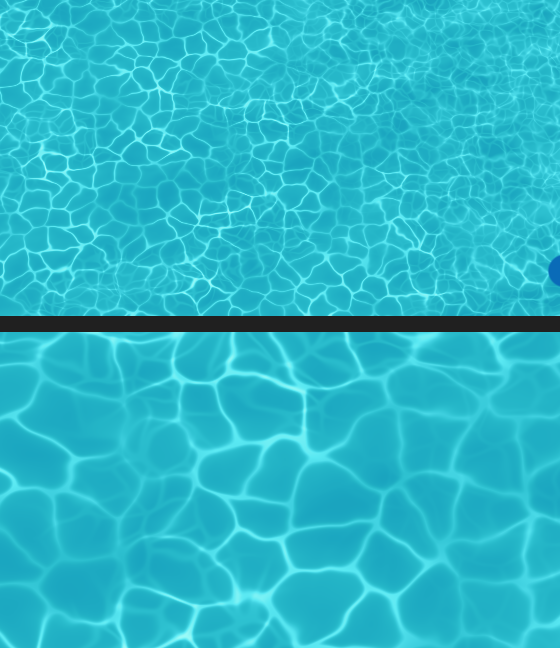
Top, the full canvas; bottom, a detail of the centre.
Give the GLSL for this texture, as a Shadertoy shader.

```glsl
// Sunlit pool water: a net of bright caustic lines over turquoise, broken up toward the upper right.

const vec3 DEEP      = vec3(0.10, 0.645, 0.75);
const vec3 WATER     = vec3(0.14, 0.71, 0.78);
const vec3 SHALLOW   = vec3(0.18, 0.76, 0.82);
const vec3 LIT       = vec3(0.25, 0.82, 0.88);
const vec3 BRIGHT    = vec3(0.35, 0.91, 0.95);
const vec3 GLINT     = vec3(0.60, 0.98, 0.97);
const vec3 FLOAT_BLUE = vec3(0.04, 0.42, 0.72);

const vec2  CELLS       = vec2(12.5, 15.0); // cells per canvas height
const float SHRINK      = 0.12;  // cells get smaller with distance
const float SLANT       = 0.12;  // lines climb to the right
const float JITTER      = 0.86;
const float ROUNDNESS   = 20.0;  // lower gives rounder cells
const float WARP        = 0.24;
const float LINE_WIDTH  = 0.050;
const float GLOW_WIDTH  = 0.11;
const float BASE_TONE   = 0.13;
const float FINE_SCALE  = 1.65;
const float FLOAT_RADIUS = 0.051;

vec2 hash2(vec2 p) {
    vec3 q = fract(p.xyx * vec3(0.1031, 0.1030, 0.0973));
    q += dot(q, q.yzx + 33.33);
    return fract((q.xx + q.yz) * q.zy);
}

// Layered sines, roughly -1 to 1
float ripple(vec2 p) {
    mat2 turn = mat2(0.8, 0.6, -0.6, 0.8);
    float sum = 0.0, amp = 0.5;
    for (int i = 0; i < 4; i++) {
        p = turn * p + 1.7;
        sum += amp * sin(p.x + 1.4 * sin(p.y));
        p *= 1.7;
        amp *= 0.65;
    }
    return sum;
}

vec2 seedPoint(vec2 cell) {
    return cell + 0.5 + JITTER * (hash2(cell) - 0.5);
}

// Rounded distance to the nearest border of a cellular pattern
float cellBorder(vec2 p) {
    vec2 home = floor(p), nearest = home, toNearest = vec2(9.0);
    for (int y = -1; y <= 1; y++)
    for (int x = -1; x <= 1; x++) {
        vec2 cell = home + vec2(x, y);
        vec2 r = seedPoint(cell) - p;
        if (dot(r, r) < dot(toNearest, toNearest)) {
            toNearest = r;
            nearest = cell;
        }
    }
    float sum = 0.0;
    for (int y = -2; y <= 2; y++)
    for (int x = -2; x <= 2; x++) {
        if (x == 0 && y == 0) continue;
        vec2 r = seedPoint(nearest + vec2(x, y)) - p;
        float d = dot(0.5 * (r + toNearest), normalize(r - toNearest));
        sum += exp(-ROUNDNESS * d);
    }
    return max(-log(sum) / ROUNDNESS, 0.0);
}

float caustic(float d, float width) {
    return exp(-d * d / (width * width));
}

vec3 waterColour(float tone) {
    float t = tone * 4.0;
    vec3 c = mix(DEEP, WATER, clamp(t, 0.0, 1.0));
    c = mix(c, SHALLOW, clamp(t - 1.0, 0.0, 1.0));
    c = mix(c, LIT, clamp(t - 2.0, 0.0, 1.0));
    c = mix(c, BRIGHT, clamp(t - 3.0, 0.0, 1.0));
    return mix(c, GLINT, clamp((t - 4.0) / 2.0, 0.0, 1.0));
}

void mainImage(out vec4 fragColor, in vec2 fragCoord) {
    vec2 p = fragCoord / iResolution.y;
    float aspect = iResolution.x / iResolution.y;
    float rough = smoothstep(1.1, 2.4, p.x + 0.8 * p.y);

    // Slanted, receding and gently bent surface
    vec2 q = p * CELLS * (1.0 + SHRINK * (0.5 * p.x + p.y));
    q.y -= SLANT * q.x;
    q += WARP * vec2(ripple(q * 1.3), ripple(q.yx * 1.4 + 8.0));

    // Main net and a finer, patchy one
    float d = cellBorder(q);
    float fineD = cellBorder(q * FINE_SCALE + 0.35 * ripple(q * 0.7) + 31.0);
    float strength = clamp(0.62 + 0.55 * ripple(q * 0.9 + 4.0), 0.12, 1.2);
    float patches = smoothstep(-0.1, 0.8, ripple(q * 0.55 + 17.0));

    float tone = BASE_TONE + 0.09 * ripple(q * 0.35 + 2.0);
    tone += mix(0.10, 0.25, rough) * ripple(q * vec2(1.0, 1.5) + 11.0);
    tone += mix(0.72, 0.26, rough) * strength * caustic(d, LINE_WIDTH * (1.0 + 0.6 * rough));
    tone += mix(0.30, 0.22, rough) * exp(-d / GLOW_WIDTH);
    tone += mix(0.30 * patches, 0.28, rough) * caustic(fineD, 0.09);
    tone += 0.08 * rough;
    vec3 colour = waterColour(tone);

    // Blue float cut by the right edge
    float disc = length(p - vec2(aspect + 0.014, 0.143)) - FLOAT_RADIUS;
    colour = mix(colour, FLOAT_BLUE, 1.0 - smoothstep(-0.004, 0.004, disc));

    fragColor = vec4(colour, 1.0);
}
```
